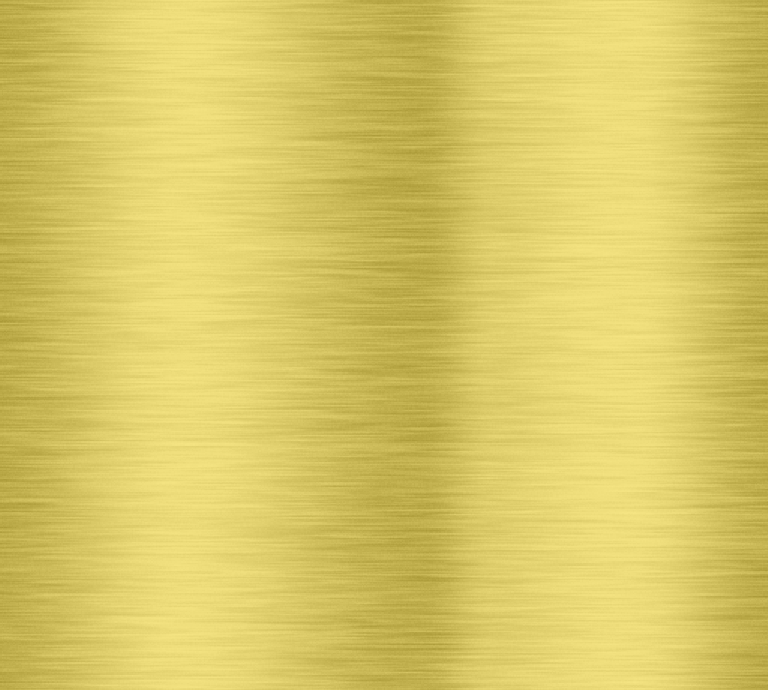
Give the GLSL for this texture, as a WebGL 2 fragment shader.

```glsl
#version 300 es
precision highp float;
uniform vec2 u_resolution;
out vec4 fragColor;

float hash(vec2 p) {
    uvec2 q = uvec2(ivec2(p)) * uvec2(1597u, 3812u) + uvec2(7919u, 104729u);
    uint n = (q.x ^ (q.y << 7)) * 747796405u;
    n = (n ^ (n >> 15)) * 277803737u;
    n ^= n >> 16;
    return float(n & 65535u) / 65535.0;
}

// Smooth random values along one row, shifted so that rows do not line up
float rowNoise(float x, float row) {
    x += 40.0 * hash(vec2(row, 71.0));
    float cell = floor(x);
    float t = smoothstep(0.0, 1.0, x - cell);
    return mix(hash(vec2(cell, row)), hash(vec2(cell + 1.0, row)), t) - 0.5;
}

// Horizontal scratches with crisp edges; frequency gives cells per canvas height
float scratches(vec2 p, vec2 frequency) {
    p *= frequency;
    float row = floor(p.y);
    float t = smoothstep(0.2, 0.8, p.y - row);
    return mix(rowNoise(p.x, row), rowNoise(p.x, row + 1.0), t);
}

// Fine speckle of the metal
float speckle(vec2 p) {
    return hash(floor(p * 460.0) + 900.0) - 0.5;
}

// Broad vertical bands of reflected light
float sheen(float x) {
    return 0.731
        + 0.200 * smoothstep(-0.04, 0.24, x)
        - 0.185 * smoothstep(0.24, 0.55, x)
        + 0.115 * smoothstep(0.55, 0.64, x)
        + 0.070 * smoothstep(0.60, 0.80, x)
        - 0.190 * smoothstep(0.82, 1.02, x);
}

void main() {
    vec2 uv = gl_FragCoord.xy / u_resolution;
    vec2 p = gl_FragCoord.xy / u_resolution.y;

    // Brushed grain: thin scratches of several lengths, then faint wider ones
    float brushed = 0.060 * scratches(p, vec2(12.0, 437.0))
                  + 0.045 * scratches(p + 3.7, vec2(26.0, 419.0))
                  + 0.030 * scratches(p + 8.1, vec2(9.0, 230.0))
                  + 0.022 * scratches(p + 5.3, vec2(5.0, 90.0))
                  + 0.022 * speckle(p);

    // Scratches show more strongly in the shaded bands
    float light = sheen(uv.x);
    light += brushed * mix(1.25, 0.75, smoothstep(0.74, 0.92, light));

    // Soft highlight limit keeps the brightest metal even
    light -= 0.4 * max(light - 0.935, 0.0);
    fragColor = vec4(light, light - 0.066, light - 0.450, 1.0);
}
```
